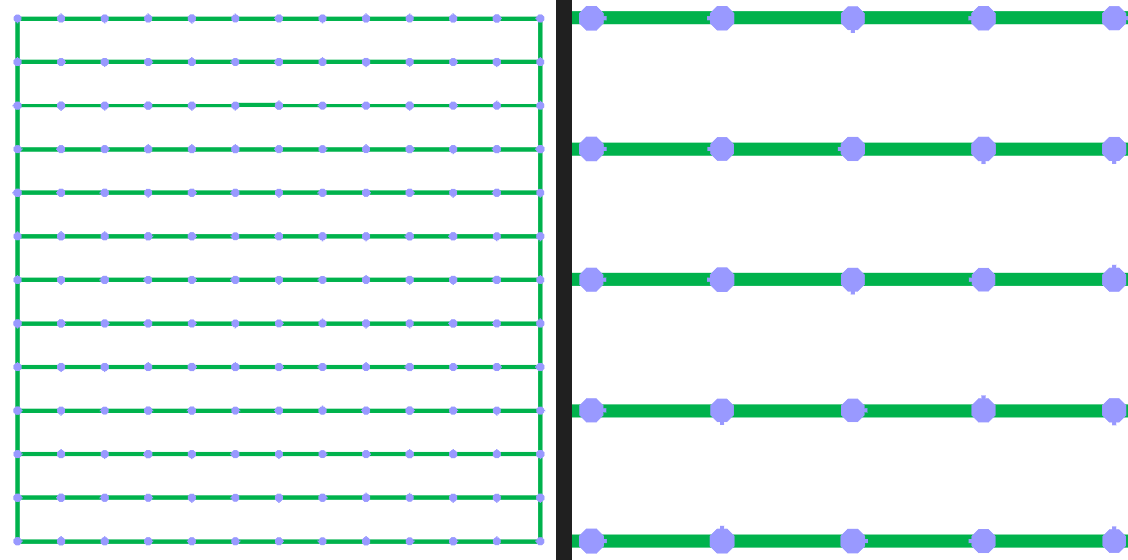
Left: the whole. Right: its middle third, enlarged.
Give the GLSL for this pattern, as a Shadertoy shader.

```glsl
// A square green frame ruled by evenly spaced horizontal lines, with lilac dots
// on a regular lattice. Distances are measured in lattice steps; a hash gives
// each dot a slightly uneven edge, and one row is ruled thinner than the rest.

#define ORIGIN vec2(0.0313, 0.0334)  // lower left dot, in canvas heights
#define PITCH 0.0778                 // lattice step, in canvas heights
#define STEPS 12.0                   // steps along each side
#define LINE_HALF 0.050              // half width of a line, in steps
#define THIN_HALF 0.038              // half width of the thin row
#define THIN_ROW 10.0                // row counted from the bottom
#define RAISED_CELL 5.0              // full-width piece of the thin row
#define DOT_RADIUS 0.093
#define SPUR 0.022                   // reach of the nub on a dot
#define PAPER vec3(1.0)
#define GREEN vec3(0.0, 0.70, 0.30)
#define LILAC vec3(0.60, 0.60, 1.0)

float hash(vec2 p) {
    return fract(sin(dot(p, vec2(127.1, 311.7))) * 43758.5453);
}

float boxDistance(vec2 p, vec2 halfSize) {
    vec2 d = abs(p) - halfSize;
    return max(d.x, d.y);
}

float octagonDistance(vec2 p, float radius) {
    p = abs(p);
    return max(max(p.x, p.y), (p.x + p.y) * 0.7071) - radius;
}

// Horizontal rules, including the thin row and its raised piece
float rulesDistance(vec2 g, float row) {
    float halfWidth = LINE_HALF;
    float shift = (hash(vec2(row, 3.0)) - 0.5) * 0.016;
    if (row == THIN_ROW) {
        bool raised = floor(g.x) == RAISED_CELL;
        halfWidth = raised ? LINE_HALF : THIN_HALF;
        shift = raised ? 0.016 : 0.0;
    }
    vec2 middle = vec2(0.5 * STEPS, row + shift);
    return boxDistance(g - middle, vec2(0.5 * STEPS, halfWidth));
}

// Left and right sides of the frame
float sidesDistance(vec2 g) {
    vec2 q = g - 0.5 * STEPS;
    q.x = abs(q.x) - 0.5 * STEPS;
    return boxDistance(q, vec2(LINE_HALF, 0.5 * STEPS));
}

// Octagonal dot with a small nub on one of its four sides
float dotDistance(vec2 g, vec2 cell) {
    vec2 p = g - cell;
    float angle = 1.570796 * floor(4.0 * hash(cell));
    vec2 side = vec2(cos(angle), sin(angle));
    float radius = DOT_RADIUS + 0.006 * (hash(cell + 17.0) - 0.5);
    vec2 along = vec2(dot(p, side), dot(p, vec2(-side.y, side.x)));
    float nub = boxDistance(along - vec2(radius, 0.0), vec2(SPUR, 0.016));
    return min(octagonDistance(p, radius), nub);
}

void mainImage(out vec4 fragColor, in vec2 fragCoord) {
    vec2 g = (fragCoord / iResolution.y - ORIGIN) / PITCH;
    float soft = 0.5 / (PITCH * iResolution.y);
    vec2 cell = clamp(floor(g + 0.5), 0.0, STEPS);

    float lines = min(rulesDistance(g, cell.y), sidesDistance(g));
    float dots = dotDistance(g, cell);

    vec3 color = mix(PAPER, GREEN, 1.0 - smoothstep(-soft, soft, lines));
    color = mix(color, LILAC, 1.0 - smoothstep(-soft, soft, dots));
    fragColor = vec4(color, 1.0);
}
```
